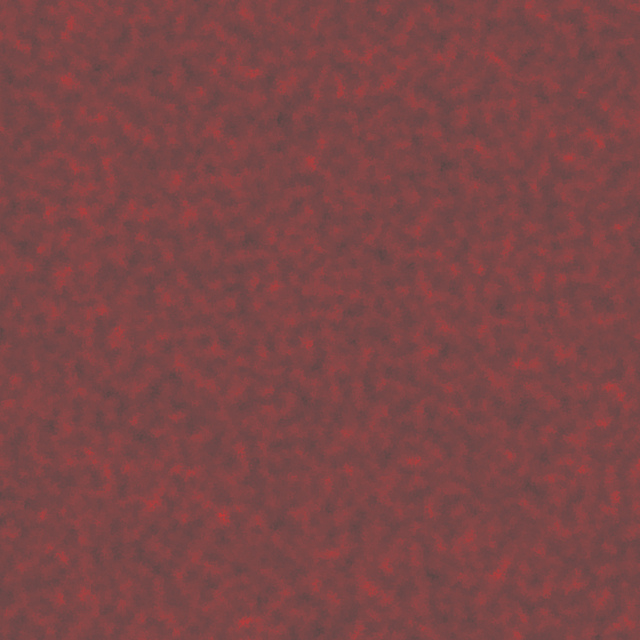
A WebGL 2 fragment shader for this texture:

```glsl
#version 300 es
precision highp float;
// Mottled dull-red surface: small soft blotches, dusky to bright red.
// Rotated octaves of gradient noise are summed at a position frayed by
// fine noise, then a skewed tone curve maps the sum to colour.

#define BLOTCH_FREQ 40.0    // main blotches across the canvas
#define DRIFT_FREQ 9.0      // broad, faint variation
#define DRIFT_AMOUNT 0.3
#define OCTAVE_GAIN 0.55
#define FRAY_FREQ 215.0     // ragged blotch edges
#define FRAY_AMOUNT 0.009
#define GRAIN_AMOUNT 0.3    // grit, strongest in dark blotches
#define CONTRAST 0.13
#define MID_RED 0.487
#define MID_GREEN_BLUE 0.28

uniform vec2 u_resolution;
out vec4 fragColor;

// Integer hash of a lattice cell, giving a unit gradient
vec2 cellGradient(vec2 cell) {
    uvec2 q = uvec2(ivec2(cell)) * uvec2(1597334673u, 3812015801u);
    uint h = q.x ^ q.y;
    h = (h ^ (h >> 16)) * 2246822519u;
    h = (h ^ (h >> 13)) * 3266489917u;
    h ^= h >> 16;
    float angle = float(h & 65535u) * (6.28319 / 65536.0);
    return vec2(cos(angle), sin(angle));
}

float gradientNoise(vec2 p) {
    vec2 cell = floor(p);
    vec2 f = p - cell;
    vec2 w = f * f * f * (f * (f * 6.0 - 15.0) + 10.0);
    vec2 e = vec2(1.0, 0.0);
    float a = dot(cellGradient(cell), f);
    float b = dot(cellGradient(cell + e.xy), f - e.xy);
    float c = dot(cellGradient(cell + e.yx), f - e.yx);
    float d = dot(cellGradient(cell + e.xx), f - e.xx);
    return mix(mix(a, b, w.x), mix(c, d, w.x), w.y);
}

// Octaves turned against each other to hide the lattice
float blotches(vec2 p) {
    const mat2 turn = mat2(0.8, 0.6, -0.6, 0.8);
    float sum = 0.0;
    float gain = 1.0;
    p = turn * p * BLOTCH_FREQ;
    for (int i = 0; i < 3; i++) {
        sum += gain * gradientNoise(p);
        p = turn * p * 1.93 + 17.3;
        gain *= OCTAVE_GAIN;
    }
    return sum;
}

void main() {
    vec2 uv = gl_FragCoord.xy / min(u_resolution.x, u_resolution.y);

    // Fray the lookup position
    vec2 fine = uv * FRAY_FREQ;
    vec2 fray = vec2(gradientNoise(fine + 31.7), gradientNoise(fine + 94.1));
    float tone = blotches(uv + FRAY_AMOUNT * fray);
    tone += DRIFT_AMOUNT * gradientNoise(uv * DRIFT_FREQ + 5.3);

    // Grit in the dark blotches
    float darkness = smoothstep(0.05, -0.45, tone);
    tone += GRAIN_AMOUNT * darkness * gradientNoise(fine * 1.13 + 61.9);

    // Longer tail towards bright red
    float red = MID_RED + CONTRAST * tone * (1.0 + 0.55 * tone + 0.6 * tone * tone);
    float greenBlue = MID_GREEN_BLUE - 0.25 * max(red - 0.53, 0.0)
                    - 0.15 * max(0.43 - red, 0.0);
    fragColor = vec4(red, greenBlue, greenBlue, 1.0);
}
```
